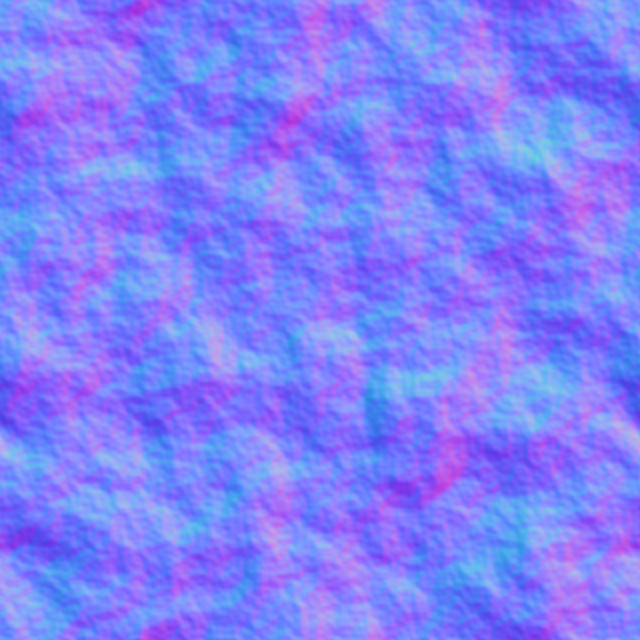
A WebGL 1 fragment shader for this texture map:

```glsl
precision highp float;
// Tileable tangent-space normal map of softly lumpy, finely wrinkled rock.

uniform vec2 u_resolution;

const float BASE_CELLS = 5.0;      // largest lumps across the canvas
const float SLOPE = 0.198;         // steepness of the largest lumps
const float SLOPE_FALLOFF = 0.85;  // steepness kept by each finer octave
const float WARP = 0.032;          // bending of the lumps into creases
const float WARP_FALLOFF = 0.5;    // bending kept by each finer octave
const float SAMPLE_STEP = 0.0015;  // half width of the slope estimate

float hash(vec2 p, float seed) {
  vec3 q = fract(vec3(p.xyx) * vec3(0.1031, 0.1030, 0.0973) + seed * 0.1379);
  q += dot(q, q.yzx + 33.33);
  return fract((q.x + q.y) * q.z);
}

// Dot product of a random unit gradient with the offset from its lattice cell.
float corner(vec2 cell, vec2 offset, float period, float seed) {
  float angle = 6.28319 * hash(mod(cell, period), seed);
  return dot(vec2(cos(angle), sin(angle)), offset);
}

// Gradient noise that repeats after the given number of cells.
float gradientNoise(vec2 p, float period, float seed) {
  vec2 cell = floor(p);
  vec2 f = p - cell;
  vec2 fade = f * f * f * (f * (f * 6.0 - 15.0) + 10.0);
  vec2 e = vec2(1.0, 0.0);
  float low = mix(corner(cell, f, period, seed),
                  corner(cell + e.xy, f - e.xy, period, seed), fade.x);
  float high = mix(corner(cell + e.yx, f - e.yx, period, seed),
                   corner(cell + e.xx, f - e.xx, period, seed), fade.x);
  return mix(low, high, fade.y);
}

vec2 bendNoise(vec2 p, float cells) {
  return vec2(gradientNoise(p * cells, cells, 11.0),
              gradientNoise(p * cells + 0.5, cells, 17.0));
}

// Sum of octaves, each offset so that the lattices do not line up.
// Only the broad octaves are bent much, so fine grain stays round.
float rockHeight(vec2 p) {
  vec2 bend = WARP * bendNoise(p, 9.0);
  float height = 0.0;
  float cells = BASE_CELLS;
  float slope = SLOPE;
  for (int i = 0; i < 5; i++) {
    float seed = float(i) + 1.0;
    vec2 shift = seed * vec2(0.37, 0.61);
    vec2 q = (p + bend) * cells + shift;
    height += slope / cells * gradientNoise(q, cells, seed);
    cells *= 2.0;
    slope *= SLOPE_FALLOFF;
    bend *= WARP_FALLOFF;
  }
  return height;
}

// Surface normal from central differences of the height.
vec3 rockNormal(vec2 p, float halfStep) {
  vec2 e = vec2(halfStep, 0.0);
  vec2 gradient = vec2(rockHeight(p + e.xy) - rockHeight(p - e.xy),
                       rockHeight(p + e.yx) - rockHeight(p - e.yx));
  return normalize(vec3(-gradient / (2.0 * halfStep), 1.0));
}

void main() {
  vec2 uv = gl_FragCoord.xy / u_resolution;
  vec3 normal = rockNormal(uv, SAMPLE_STEP);
  gl_FragColor = vec4(normal * 0.5 + 0.5, 1.0);
}
```
